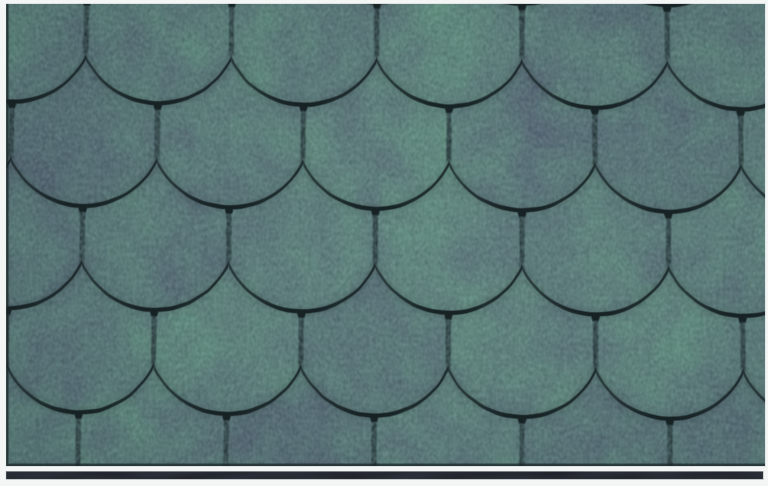
This texture is drawn by a Shadertoy shader. Its source:

```glsl
// Weathered teal fish-scale roof shingles in a thin white border, with a dark strip below.

// Layout, in canvas heights, with y measured downwards
const float ROW_PITCH = 0.2126;
const float FIRST_BOTTOM = 0.2171;   // lowest point of the first row
const float TILE_WIDTH = 0.2984;
const float WIDTH_GROWTH = 0.0066;   // tiles widen slightly down the roof
const vec2 ANCHOR = vec2(1.074, 0.7716); // x of a fixed joint, x of the tilt pivot
const float TILT = 0.0105;
const float ARC_RADIUS = 0.1667;
const float ARC_SAG = 0.0967;

// Line half widths
const float ARC_THIN = 0.0024;
const float ARC_THICK = 0.0043;
const float JOINT_HALF = 0.0052;
const float CAP_HALF = 0.0105;
const float LINE_BLUR = 0.0022;

// Border: left, top, right inset, bottom edge
const vec4 PANEL = vec4(0.0125, 0.008, 0.006, 0.959);
const vec2 STRIP = vec2(0.970, 0.986);

// Colours
const vec3 SLATE_DARK = vec3(0.270, 0.375, 0.385);
const vec3 SLATE_LIGHT = vec3(0.450, 0.580, 0.570);
const vec3 BLUE_WEAR = vec3(0.010, -0.015, 0.012);
const vec3 JOINT_COLOR = vec3(0.200, 0.275, 0.285);
const vec3 ARC_COLOR = vec3(0.090, 0.135, 0.145);
const vec3 STRIP_COLOR = vec3(0.150, 0.165, 0.200);
const vec3 PAPER = vec3(0.955, 0.965, 0.965);

// Strength of variation
const float GRAIN = 0.34;
const float MOTTLE = 0.24;
const float TILE_VARIATION = 0.16;

vec2 hash2(vec2 p) {
    vec3 q = fract(p.xyx * vec3(0.1031, 0.1030, 0.0973));
    q += dot(q, q.yzx + 33.33);
    return fract((q.xx + q.yz) * q.zy);
}

float cornerSlope(vec2 cell, vec2 offset) {
    return dot(hash2(cell + 200.0) * 2.0 - 1.0, offset);
}

float gradientNoise(vec2 p) {
    vec2 i = floor(p), f = p - i;
    vec2 w = f * f * f * (f * (f * 6.0 - 15.0) + 10.0);
    vec2 e = vec2(1.0, 0.0);
    return mix(mix(cornerSlope(i, f), cornerSlope(i + e, f - e), w.x),
               mix(cornerSlope(i + e.yx, f - e.yx), cornerSlope(i + 1.0, f - 1.0), w.x), w.y);
}

// Coverage of a line or region whose signed distance is d
float cover(float d, float blur) {
    return 1.0 - smoothstep(-blur, blur, d);
}

float boxDistance(vec2 p, vec2 lo, vec2 hi) {
    vec2 d = max(lo - p, p - hi);
    return max(d.x, d.y);
}

// Tile column position in a given row; alternate rows shift by half a tile
float columnOf(float u, float row) {
    return u - 0.5 * mod(row, 2.0);
}

vec3 shingles(vec2 p, float pixel) {
    float blur = max(LINE_BLUR, 0.7 * pixel);
    float width = TILE_WIDTH + WIDTH_GROWTH * p.y;
    float u = (p.x - ANCHOR.x) / width;
    float y = p.y - TILT * (p.x - ANCHOR.y) - FIRST_BOTTOM;
    float row = ceil(y / ROW_PITCH);
    vec2 wobble = 0.0015 * vec2(gradientNoise(p * 32.0), gradientNoise(p * 32.0 + 50.0));

    // Curved lower edges of this row and the one above it
    float arc = 0.0, shadow = 0.0, tileRow = row;
    for (int i = 0; i < 2; i++) {
        float k = row - float(i);
        float dx = (fract(columnOf(u, k)) - 0.5) * width;
        vec2 q = vec2(dx, y - k * ROW_PITCH + ARC_RADIUS) + wobble;
        float d = length(q) - ARC_RADIUS;
        float middle = 1.0 - smoothstep(0.1, 0.95, abs(dx) / (0.5 * width));
        float strength = mix(0.70, 1.0, max(middle, smoothstep(0.0, 0.06, dx) * 0.6));
        arc = max(arc, strength * cover(abs(d) - mix(ARC_THIN, ARC_THICK, middle), blur));
        shadow = max(shadow, exp(-abs(d) / 0.008));
        if (i == 0 && d > 0.0) tileRow = row + 1.0;
    }

    // Vertical joints, each topped by a dark notch
    float side = (0.5 - abs(fract(columnOf(u, row)) - 0.5)) * width + wobble.x;
    float drop = y - (row - 1.0) * ROW_PITCH;
    float joint = cover(side - JOINT_HALF, blur * 1.4)
                * (1.0 - smoothstep(-0.012, 0.008, drop - ROW_PITCH + ARC_SAG));
    float notch = cover(max(side - CAP_HALF + 0.35 * drop, drop - 0.013), blur * 1.3);

    // Granules, broad mottling and a tone for each tile
    float grain = gradientNoise(p * vec2(150.0, 115.0)) + 0.7 * gradientNoise(p * vec2(70.0, 95.0) + 31.0);
    float mottle = gradientNoise(p * 5.0 + 7.0) + 0.8 * gradientNoise(p * 16.0);
    float tile = hash2(vec2(floor(columnOf(u, tileRow)), tileRow) + 60.0).x - 0.5;
    vec2 glow = (p - vec2(0.92, 0.48)) / vec2(0.95, 0.62);
    float tone = 0.56 - 0.17 * dot(glow, glow) + GRAIN * grain + MOTTLE * mottle + TILE_VARIATION * tile;

    vec3 color = mix(SLATE_DARK, SLATE_LIGHT, tone) - BLUE_WEAR * (2.0 * mottle + tile);
    color *= 1.0 - 0.16 * shadow;
    color = mix(color, JOINT_COLOR * (1.0 + 0.5 * grain), 0.85 * joint);
    return mix(color, ARC_COLOR, max(arc, notch));
}

void mainImage(out vec4 fragColor, in vec2 fragCoord) {
    float pixel = 1.0 / iResolution.y;
    vec2 p = vec2(fragCoord.x, iResolution.y - fragCoord.y) * pixel;
    float right = iResolution.x * pixel - PANEL.z;

    // Roof panel with a dark rim at its left and bottom
    float rim = min(p.x - PANEL.x, PANEL.w - p.y);
    vec3 roof = mix(shingles(p, pixel), ARC_COLOR, 0.8 * cover(rim - 0.005, 0.003));
    float panel = boxDistance(p, PANEL.xy, vec2(right, PANEL.w));
    vec3 color = mix(PAPER, roof, cover(panel, 0.7 * pixel));

    // Strip below the panel
    float strip = boxDistance(p, vec2(PANEL.x, STRIP.x), vec2(right - 0.004, STRIP.y));
    vec3 stripTone = STRIP_COLOR * (1.0 + 0.3 * gradientNoise(p * vec2(9.0, 60.0)));
    color = mix(color, stripTone, cover(strip, 0.8 * pixel));
    fragColor = vec4(clamp(color, 0.0, 1.0), 1.0);
}
```
